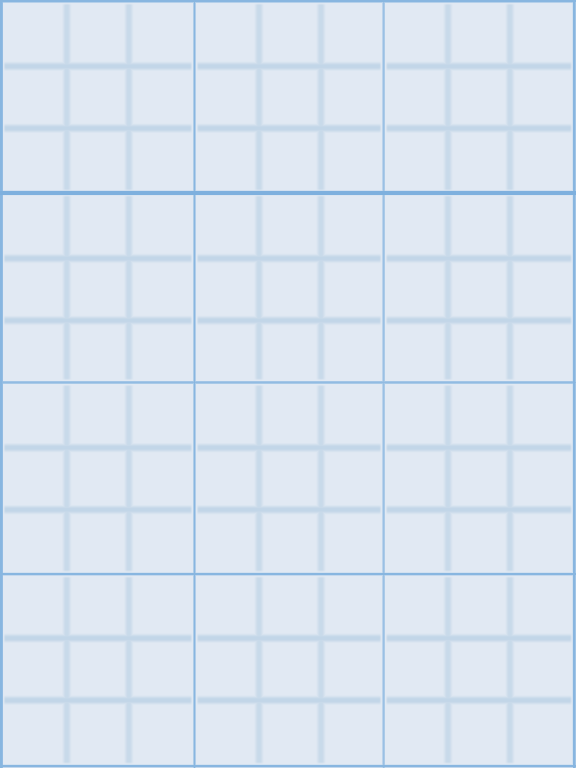
Give the GLSL for this pattern, as a WebGL 1 fragment shader.

```glsl
precision highp float;

uniform vec2 u_resolution;

// Lengths are in units of one large square.
const vec2 SQUARES = vec2(3.0, 4.0);
const vec3 PAPER = vec3(0.882, 0.914, 0.952);
const vec3 MINOR_COLOR = vec3(0.762, 0.838, 0.908);
const vec3 MAJOR_COLOR = vec3(0.535, 0.715, 0.880);

// One entry per major line, from the left or from the top.
const vec4 COLUMN_SHIFT = vec4(0.007, 0.013, -0.002, -0.009);
const vec4 ROW_SHIFT = vec4(0.006, 0.005, -0.008, -0.010);
const vec4 COLUMN_HALF_WIDTH = vec4(0.008, 0.0055, 0.006, 0.0075);
const vec4 ROW_HALF_WIDTH = vec4(0.007, 0.011, 0.0065, 0.0065);
const vec4 COLUMN_INK = vec4(1.0, 1.0, 0.80, 1.0);
const vec4 ROW_INK = vec4(1.0, 1.12, 0.90, 1.0);

// Minor lines sit in pairs, slightly displaced within each square.
const vec2 MINOR_PAIR = vec2(0.333, 0.656);
const vec4 MINOR_COLUMN_SHIFT = vec4(0.015, 0.016, 0.0, 0.0);
const vec4 MINOR_ROW_SHIFT = vec4(0.012, 0.013, -0.001, -0.009);
const float MINOR_CORE = 0.004;
const float MINOR_EDGE = 0.029;
const float MINOR_COLUMN_INK = 0.80;
const float MINOR_ROW_INK = 1.0;
const float GAP_START = 0.008;
const float GAP_END = 0.024;

// Selects the entry for a line or square; the last one repeats.
float pick(vec4 values, float index) {
  vec4 match = vec4(equal(vec4(0.0, 1.0, 2.0, 3.0), vec4(min(index, 3.0))));
  return dot(values, match);
}

float majorDistance(float position, vec4 shifts) {
  float line = floor(position + 0.5);
  return abs(position - line - pick(shifts, line));
}

// Crisp line, antialiased over one pixel.
float majorInk(float position, float dist, vec4 halfWidths, vec4 inks, float pixel) {
  float line = floor(position + 0.5);
  float coverage = clamp((pick(halfWidths, line) - dist) / pixel + 0.5, 0.0, 1.0);
  return coverage * pick(inks, line);
}

// Soft line pair that fades out where it meets a crossing major line.
float minorInk(float position, vec4 shifts, float crossingDistance) {
  float local = fract(position) - pick(shifts, floor(position));
  vec2 offsets = abs(vec2(local) - MINOR_PAIR);
  float ink = 1.0 - smoothstep(MINOR_CORE, MINOR_EDGE, min(offsets.x, offsets.y));
  return ink * smoothstep(GAP_START, GAP_END, crossingDistance);
}

void main() {
  vec2 uv = gl_FragCoord.xy / u_resolution;
  vec2 grid = vec2(uv.x, 1.0 - uv.y) * SQUARES;
  vec2 pixel = SQUARES / u_resolution;

  float columnDistance = majorDistance(grid.x, COLUMN_SHIFT);
  float rowDistance = majorDistance(grid.y, ROW_SHIFT);

  // Faint inner grid
  float minorColumns = minorInk(grid.x, MINOR_COLUMN_SHIFT, rowDistance);
  float minorRows = minorInk(grid.y, MINOR_ROW_SHIFT, columnDistance);
  float minor = max(minorColumns * MINOR_COLUMN_INK, minorRows * MINOR_ROW_INK);
  vec3 color = mix(PAPER, MINOR_COLOR, minor);

  // Blue outer grid
  float majorColumns = majorInk(grid.x, columnDistance, COLUMN_HALF_WIDTH, COLUMN_INK, pixel.x);
  float majorRows = majorInk(grid.y, rowDistance, ROW_HALF_WIDTH, ROW_INK, pixel.y);
  color = mix(color, MAJOR_COLOR, max(majorColumns, majorRows));

  gl_FragColor = vec4(color, 1.0);
}
```
